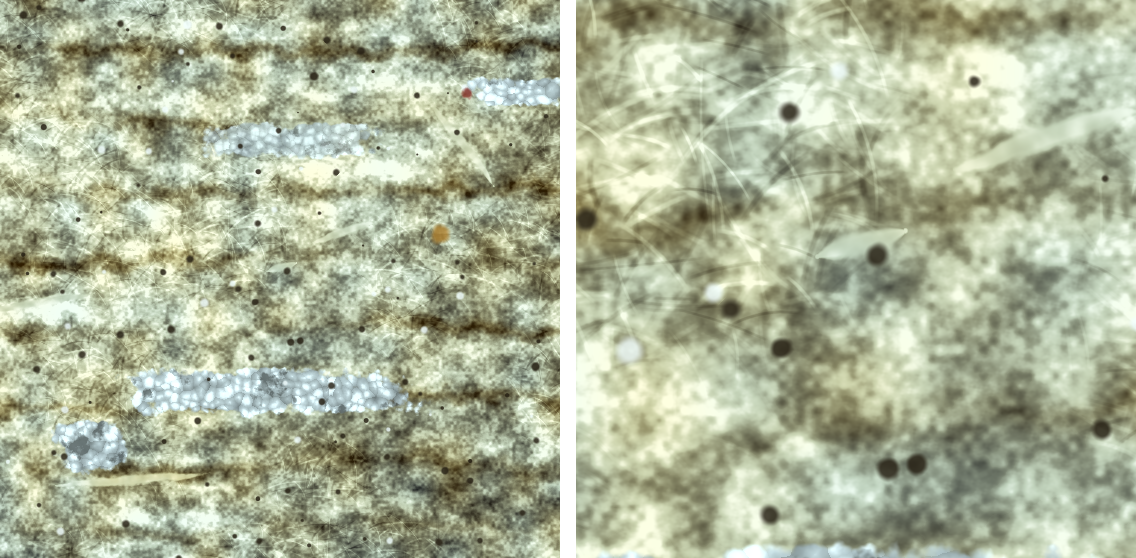
Left: the whole. Right: its middle third, enlarged.
Give the GLSL for this texture, as a WebGL 2 fragment shader.

```glsl
#version 300 es
precision highp float;
// Matted plant-fibre board: eight worn horizontal ridges, loose fibres, specks and pale mineral crust.
uniform vec2 u_resolution;
out vec4 outColor;

#define RIDGES 8.0
#define RIDGE_PHASE 0.32
#define RIDGE_WAVE 0.40
#define FIBRE_LAYERS 9
#define FIBRE_WIDTH 0.0013
#define SPECK_CELLS 19.0
#define CRUST_CELLS 62.0
#define EXPOSURE 0.70
#define GRAIN 1.05

const vec3 SOIL = vec3(0.13, 0.11, 0.07);
const vec3 OLIVE = vec3(0.54, 0.56, 0.45);
const vec3 STRAW = vec3(0.78, 0.83, 0.71);
const vec3 GLARE = vec3(0.97, 1.00, 0.92);
const vec3 ICE = vec3(0.80, 0.90, 0.93);
const vec3 SLATE = vec3(0.38, 0.43, 0.44);

// Crust areas: centre, half size
const vec4 CRUSTS[4] = vec4[4](
  vec4(0.475, 0.295, 0.250, 0.042), vec4(0.520, 0.748, 0.165, 0.030),
  vec4(0.940, 0.838, 0.100, 0.026), vec4(0.158, 0.200, 0.062, 0.045));
// Splinters: start, end
const vec4 SPLINTERS[5] = vec4[5](
  vec4(-0.03, 0.440, 0.17, 0.475), vec4(0.77, 0.815, 0.885, 0.67),
  vec4(0.56, 0.565, 0.67, 0.600), vec4(0.10, 0.130, 0.38, 0.152),
  vec4(0.48, 0.512, 0.53, 0.530));

float hash(vec2 p) {
  vec3 q = fract(p.xyx * vec3(0.1031, 0.1030, 0.0973));
  q += dot(q, q.yzx + 33.33);
  return fract((q.x + q.y) * q.z);
}
vec2 hash2(vec2 p) { return vec2(hash(p), hash(p + 71.7)); }

float noise(vec2 p) {
  vec2 i = floor(p), f = fract(p);
  f = f * f * (3.0 - 2.0 * f);
  return mix(mix(hash(i), hash(i + vec2(1, 0)), f.x),
             mix(hash(i + vec2(0, 1)), hash(i + 1.0), f.x), f.y);
}
float fbm(vec2 p) {
  float sum = 0.0, amp = 0.5;
  for (int i = 0; i < 5; i++) {
    sum += amp * noise(p);
    p = mat2(1.6, 1.2, -1.2, 1.6) * p + 17.3;
    amp *= 0.55;
  }
  return sum / 1.055;
}

// Short curved fibres scattered one per cell; positive is pale, negative is dark
float fibres(vec2 p, float cells, float seed) {
  vec2 g = p * cells, id = floor(g);
  float sum = 0.0;
  for (int k = 0; k < 9; k++) {
    vec2 c = id + vec2(k % 3, k / 3) - 1.0;
    vec2 r = hash2(c + seed), s = hash2(c + seed + 29.1);
    float angle = (r.x + r.y - 1.0) * 1.9;
    vec2 d = g - c - 0.2 - 0.6 * s;
    d = vec2(d.x * cos(angle) + d.y * sin(angle), d.y * cos(angle) - d.x * sin(angle));
    d.y += (s.x - 0.5) * 0.7 * d.x * d.x;
    float reach = 0.35 + 0.42 * s.y, width = FIBRE_WIDTH * cells * (0.6 + r.y);
    float line = 1.0 - smoothstep(width * 0.3, width * 1.5, abs(d.y));
    sum += line * smoothstep(reach, reach * 0.6, abs(d.x)) * (r.x < 0.66 ? 1.0 : -0.9) * (0.4 + s.x);
  }
  return sum;
}

// Round grains: x is distance to the nearest, y is its random value
vec2 grains(vec2 g) {
  vec2 id = floor(g), best = vec2(9.0, 0.0);
  for (int k = 0; k < 9; k++) {
    vec2 c = id + vec2(k % 3, k / 3) - 1.0;
    float d = length(g - c - hash2(c));
    if (d < best.x) best = vec2(d, hash(c + 43.0));
  }
  return best;
}
float spot(vec2 p, vec2 centre, float radius) {
  return 1.0 - smoothstep(radius * 0.5, radius * 1.3, length(p - centre));
}

void main() {
  vec2 p = gl_FragCoord.xy / u_resolution.y;
  float broad = fbm(p * vec2(3.0, 5.0) + 4.0);
  vec2 warp = vec2(fbm(p * 21.0), fbm(p * 21.0 + 50.0)) - 0.5;

  // Ridges: dark furrow with a pale crest above, worn away unevenly
  float row = p.y * RIDGES - RIDGE_PHASE + RIDGE_WAVE * (noise(p * vec2(3.0, 4.0)) - 0.5) + warp.y * 0.4;
  float rowId = floor(row + 0.5), d = row - rowId;
  float wear = smoothstep(0.15, 0.8, noise(vec2(p.x * 3.5, rowId * 7.3)));
  float furrow = exp(-d * d * 75.0) * (0.25 + 0.85 * wear);
  float crest = exp(-pow((d - 0.27) * 7.0, 2.0)) * smoothstep(0.35, 0.8, noise(vec2(p.x * 3.0 + 9.0, rowId * 3.7)));

  // Matted ground
  float tone = EXPOSURE + GRAIN * (fbm(p * vec2(32.0, 40.0)) - 0.5) + 0.55 * (broad - 0.5);
  tone += 0.32 * (noise(p * 190.0) - 0.5) - 0.31 * furrow + 0.20 * crest;
  float mat = 0.0;
  for (int i = 0; i < FIBRE_LAYERS; i++)
    mat += fibres(p + float(i) * 0.137, 11.0 + 2.6 * float(i), float(i) * 13.0);
  tone += 0.10 * mat * (1.0 - 0.75 * crest) * smoothstep(0.2, 0.6, noise(p * 7.0 + 3.0));
  tone -= 0.20 * smoothstep(0.30, 0.0, length((p - vec2(0.85, 0.08)) * vec2(0.8, 1.8)));

  // Long pale splinters, tapered at both ends
  for (int i = 0; i < 5; i++) {
    vec2 a = SPLINTERS[i].xy, ab = SPLINTERS[i].zw - a;
    float h = clamp(dot(p - a, ab) / dot(ab, ab), 0.0, 1.0);
    float width = 0.002 + 0.009 * h * (1.0 - h) * 4.0;
    float away = length(p - a - ab * h + warp * 0.012);
    tone = mix(tone, 0.90 + 0.25 * (noise(p * 90.0) - 0.5), 0.85 * (1.0 - smoothstep(width * 0.4, width, away)));
  }

  // Tone to colour, with brown stain in the furrows
  vec3 color = mix(SOIL, OLIVE, clamp(tone / 0.55, 0.0, 1.0));
  color = mix(color, STRAW, smoothstep(0.50, 0.83, tone));
  color = mix(color, GLARE, smoothstep(0.78, 1.05, tone));
  float stain = noise(p * 16.0 + 8.0) - 0.5 + 0.5 * furrow;
  color += vec3(0.045, 0.0, -0.07) * stain * 1.4;

  // Mineral crust of pale grains and dark pits
  vec2 grain = grains(p * CRUST_CELLS + warp * 1.5);
  float pits = smoothstep(0.62, 0.78, fbm(p * 34.0 + 6.0));
  float lit = clamp(1.15 - 0.75 * grain.x + 0.4 * (grain.y - 0.5) - 0.8 * pits + 0.7 * (fbm(p * 45.0) - 0.5), 0.0, 1.2);
  for (int i = 0; i < 4; i++) {
    vec2 q = (p - CRUSTS[i].xy) / CRUSTS[i].zw;
    float edge = length(q * q) + 1.6 * (fbm(p * 27.0 + float(i)) - 0.5) + 0.5 * (grain.x - 0.4);
    float cover = (1.0 - smoothstep(0.65, 1.0, edge)) * (i == 1 ? 0.70 : 0.92);
    color = mix(color, mix(SLATE, ICE, lit) + 0.12 * smoothstep(0.85, 1.1, lit), cover);
  }

  // Dark specks, a few glints, and rust spots
  vec2 speck = grains(p * SPECK_CELLS + 5.0);
  float size = 0.05 + 0.09 * fract(speck.y * 17.0);
  float dot1 = 1.0 - smoothstep(size * 0.5, size * 1.3, speck.x + 0.15 * warp.x);
  color = mix(color, SOIL * 1.2, 0.85 * dot1 * step(speck.y, 0.30));
  color = mix(color, vec3(0.95, 1.0, 1.0), 0.8 * dot1 * step(0.93, speck.y));
  color = mix(color, vec3(0.68, 0.50, 0.18), 0.8 * spot(p + warp * 0.02, vec2(0.79, 0.58), 0.016));
  color = mix(color, vec3(0.50, 0.16, 0.12), 0.8 * spot(p + warp * 0.02, vec2(0.838, 0.832), 0.007));
  outColor = vec4(clamp(color, 0.0, 1.0), 1.0);
}
```
